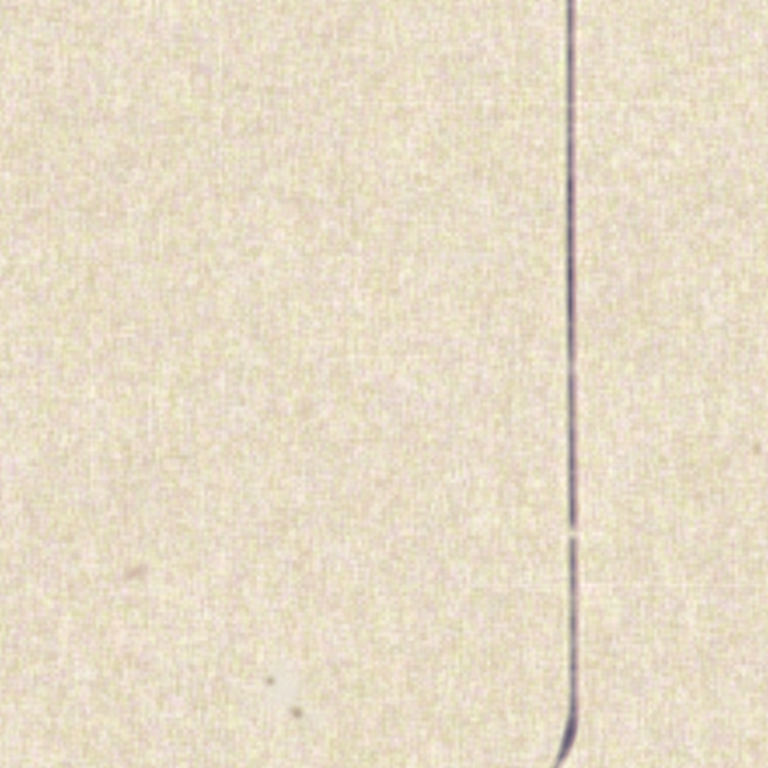
A three.js fragment shader for this texture:

```glsl
// Cream woven cloth with faint threads, small stains and one dark inked line that hooks at its foot.
varying vec2 vUv;

float hash(vec2 p) {
  vec3 q = fract(vec3(p.xyx) * 0.1031);
  q += dot(q, q.yzx + 33.33);
  return fract((q.x + q.y) * q.z);
}

// Smooth value noise, from -1 to 1
float noise(vec2 p) {
  vec2 i = floor(p), f = fract(p);
  f = f * f * (3.0 - 2.0 * f);
  float low = mix(hash(i), hash(i + vec2(1.0, 0.0)), f.x);
  float high = mix(hash(i + vec2(0.0, 1.0)), hash(i + vec2(1.0, 1.0)), f.x);
  return mix(low, high, f.y) * 2.0 - 1.0;
}

float bell(float d, float width) {
  return exp(-d * d / (width * width));
}

// Soft elliptical spot, turned by an angle
float spot(vec2 p, vec2 centre, vec2 radius, float angle) {
  vec2 d = p - centre;
  float c = cos(angle), s = sin(angle);
  d = vec2(c * d.x + s * d.y, c * d.y - s * d.x) / radius;
  return exp(-dot(d, d));
}

// Uneven soft segment of thread; along runs with it and across cuts it
float thread(float across, float along, float place, float start, float end) {
  float span = smoothstep(start - 0.02, start + 0.02, along)
             * (1.0 - smoothstep(end - 0.02, end + 0.02, along));
  float wear = 0.8 + 0.4 * noise(vec2(along * 60.0, place * 400.0));
  return bell(across - place, 0.0024) * span * wear;
}

vec3 cloth(vec2 p) {
  vec3 colour = vec3(0.911, 0.866, 0.782);
  // Woven grain: short fibres both ways over fine and broad mottling
  float grain = 0.034 * noise(p * 190.0) + 0.016 * noise(p * 90.0 + 31.0);
  grain += 0.028 * noise(p * vec2(220.0, 65.0) + 57.0);
  grain += 0.018 * noise(p * vec2(60.0, 220.0) + 83.0);
  grain += 0.007 * noise(p * 22.0 + 11.0) + 0.004 * noise(p * 5.0 + 7.0);
  // Long faint warp and weft streaks
  grain += 0.010 * noise(p * vec2(200.0, 9.0) + 301.0);
  grain += 0.006 * noise(p * vec2(9.0, 200.0) + 337.0);
  colour += grain * vec3(0.82, 1.0, 1.05);
  // Pink to yellow-green drift and cool to warm drift
  float rose = noise(p * 110.0 + 140.0) + 0.8 * noise(p * vec2(180.0, 60.0) + 190.0);
  float cool = noise(p * 130.0 + 230.0) + 0.5 * noise(p * 45.0 + 270.0);
  colour += rose * vec3(0.010, -0.012, 0.020);
  colour += cool * vec3(-0.001, 0.001, 0.034);
  // Slightly raised pale threads
  float pale = thread(p.x, p.y, 0.120, 0.36, 0.62);
  pale += thread(p.x, p.y, 0.287, 0.74, 0.95);
  pale += 0.8 * thread(p.x, p.y, 0.469, 0.38, 0.74);
  pale += thread(p.y, p.x, 0.238, 0.60, 1.0);
  pale += 0.8 * thread(p.y, p.x, 0.866, 0.45, 1.0);
  pale += 0.8 * thread(p.y, p.x, 0.535, 0.46, 0.57);
  return colour + pale * vec3(0.032, 0.035, 0.048);
}

vec3 stains(vec3 colour, vec2 p) {
  vec3 white = vec3(0.91, 0.89, 0.85), brown = vec3(0.66, 0.58, 0.49);
  float rub = spot(p, vec2(0.368, 0.105), vec2(0.026, 0.029), 0.6);
  rub += 0.6 * spot(p, vec2(0.412, 0.066), vec2(0.012, 0.014), 0.0);
  rub += 0.6 * spot(p, vec2(0.615, 0.664), vec2(0.050, 0.009), 0.0);
  colour = mix(colour, white, 0.80 * min(rub, 1.0));
  colour = mix(colour, brown, 0.65 * spot(p, vec2(0.352, 0.113), vec2(0.006), 0.0));
  colour = mix(colour, brown, 0.75 * spot(p, vec2(0.387, 0.071), vec2(0.008, 0.007), -0.5));
  colour = mix(colour, brown, 0.40 * spot(p, vec2(0.986, 0.417), vec2(0.005, 0.008), 0.0));
  colour = mix(colour, brown, 0.25 * spot(p, vec2(0.620, 0.776), vec2(0.006), 0.0));
  vec3 blush = vec3(0.80, 0.69, 0.63);
  colour = mix(colour, blush, 0.80 * spot(p, vec2(0.174, 0.253), vec2(0.020, 0.008), 0.45));
  return mix(colour, blush, 0.40 * spot(p, vec2(0.397, 0.468), vec2(0.009, 0.012), 0.0));
}

vec3 inkLine(vec3 colour, vec2 p) {
  // Nearly upright, drifting slightly, then bending left at the foot
  float bend = max(0.090 - p.y, 0.0) / 0.090;
  float centre = 0.7464 - 0.0042 * smoothstep(0.10, 0.75, p.y) - 0.023 * pow(bend, 2.3);
  float d = (p.x - centre) / sqrt(1.0 + 0.25 * bend * bend);
  float swell = bell(p.y - 0.044, 0.026);
  float width = 0.0041 + 0.0032 * swell - 0.0008 * bell(p.y, 0.012);
  // Ink strength varies along the stroke, with one break and one thin place
  float ink = 0.66 + 0.18 * bell(p.y - 0.66, 0.13) + 0.22 * swell;
  ink -= 0.20 * bell(p.y - 0.19, 0.08) + 0.10 * bell(p.y - 0.84, 0.06);
  ink += 0.10 * noise(vec2(3.0, p.y * 45.0)) + 0.09 * noise(vec2(9.0, p.y * 130.0));
  ink *= 1.0 - 0.92 * bell(p.y - 0.306, 0.009);
  ink *= 1.0 - 0.45 * bell(p.y - 0.518, 0.014);
  ink *= 1.0 - 0.40 * bell(p.y, 0.012);
  ink = clamp(ink, 0.0, 1.0);
  // Pale halo and coloured fringes beside the stroke
  colour += 0.045 * bell(d + 0.0110, 0.0045) * vec3(0.6, 1.0, 0.4);
  colour += 0.030 * bell(d - 0.0120, 0.0045);
  colour = mix(colour, vec3(0.68, 0.72, 0.62), 0.55 * ink * bell(d + 0.0046, 0.0032));
  colour = mix(colour, vec3(0.76, 0.58, 0.62), 0.85 * ink * bell(d - 0.0050, 0.0036));
  return mix(colour, vec3(0.36, 0.33, 0.43), ink * bell(d, width));
}

void main() {
  vec3 colour = stains(cloth(vUv), vUv);
  gl_FragColor = vec4(clamp(inkLine(colour, vUv), 0.0, 1.0), 1.0);
}
```
